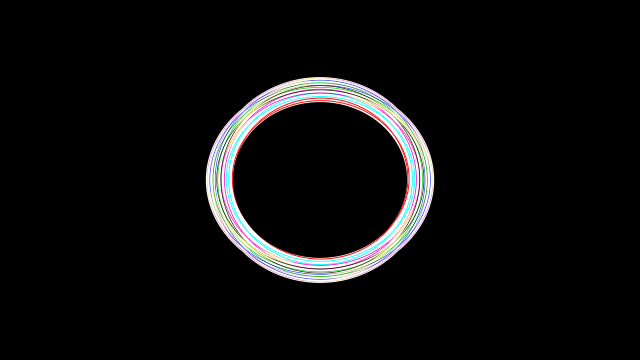
Give the GLSL for this background, as a Shadertoy shader.

```glsl
// A white oval band on black, crossed by fine coloured lines.
// Two families of nested ellipses, one wide and one tall, form the lobed
// rim; their lines crowd together outward and cross on the diagonals.

// Approximate signed distance to an ellipse with the given radii
float ellipseDistance(vec2 p, vec2 radii) {
    float k = length(p / radii);
    return k * (k - 1.0) / max(length(p / (radii * radii)), 1e-4);
}

// Coverage of a shape whose inside is negative
float coverage(float d, float pixel) {
    return clamp(0.5 - d / pixel, 0.0, 1.0);
}

void mainImage(out vec4 fragColor, in vec2 fragCoord) {
    vec2 p = (fragCoord - 0.5 * iResolution.xy) / iResolution.y;
    float pixel = 1.0 / iResolution.y;
    float angle = atan(p.y, p.x);

    // Band: union of both outer ellipses, minus the hole
    vec2 wideRim = vec2(0.3171, 0.2708);
    vec2 tallRim = vec2(0.3000, 0.2859);
    float rim = min(ellipseDistance(p, wideRim), ellipseDistance(p, tallRim));
    float hole = ellipseDistance(p, vec2(0.2419, 0.2164));
    float band = coverage(max(rim, -hole), pixel);

    // Line tints, from the hole to the rim
    vec3 tints[7] = vec3[7](
        vec3(1.0, 0.05, 0.05), vec3(0.1, 1.0, 1.0), vec3(1.0, 0.1, 0.8),
        vec3(0.2, 0.2, 0.05), vec3(0.1, 0.8, 0.15), vec3(0.2, 0.25, 1.0),
        vec3(0.9, 0.55, 0.75));

    vec3 color = vec3(1.0);
    for (int i = 0; i < 7; i++) {
        float level = float(i);
        float t = 1.53 * (1.0 - pow(0.85, level));
        float halfWidth = mix(0.0014, 0.0008, t);

        // Inner lines sit slightly above the centre
        vec2 q = p - vec2(0.002, 0.004) * (1.0 - t);
        vec2 wide = mix(vec2(0.2454, 0.2164), wideRim, t);
        vec2 tall = mix(vec2(0.2420, 0.2235), tallRim, t);
        float wideLine = coverage(abs(ellipseDistance(q, wide)) - halfWidth, pixel);
        float tallLine = coverage(abs(ellipseDistance(q, tall)) - halfWidth, pixel);

        // Yellow glints along the middle lines
        float glint = smoothstep(0.5, 1.0, cos(4.0 * angle + level));
        glint *= 0.7 * step(1.5, level);
        vec3 tint = mix(tints[i], vec3(1.0, 1.0, 0.3), glint);
        color *= mix(vec3(1.0), tint, max(wideLine, tallLine));
    }

    fragColor = vec4(color * band, 1.0);
}
```
